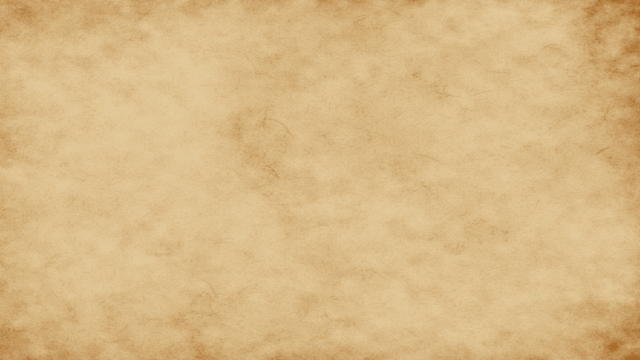
A WebGL 1 fragment shader for this texture:

```glsl
precision highp float;
uniform vec2 u_resolution;

#define PAPER_LIGHT vec3(0.877, 0.771, 0.577)
#define AGE_LINEAR vec3(0.080, 0.130, 0.165)
#define AGE_CURVE vec3(0.036, 0.055, 0.056)
#define BASE_AGE 0.20
#define CLOUD_AMOUNT 0.27
#define FINE_AMOUNT 0.26
#define STAIN_AMOUNT 0.25
#define FIBRE_AMOUNT 0.42
#define CREASE_AMOUNT 0.24
#define GRAIN_AMOUNT 0.30

vec2 hash2(vec2 cell) {
  vec2 k = vec2(dot(cell, vec2(127.1, 311.7)), dot(cell, vec2(269.5, 183.3)));
  return fract(sin(k) * 43758.55);
}

float valueNoise(vec2 p) {
  vec2 cell = floor(p);
  vec2 f = fract(p);
  f = f * f * (3.0 - 2.0 * f);
  float low = mix(hash2(cell).x, hash2(cell + vec2(1.0, 0.0)).x, f.x);
  float high = mix(hash2(cell + vec2(0.0, 1.0)).x, hash2(cell + 1.0).x, f.x);
  return 2.0 * mix(low, high, f.y) - 1.0;
}

// Signed crumbly noise, turned at every octave
float fractalNoise(vec2 p) {
  float sum = 0.0;
  float weight = 0.5;
  for (int i = 0; i < 5; i++) {
    sum += weight * valueNoise(p);
    p = mat2(1.62, 1.18, -1.18, 1.62) * p + vec2(12.3, 5.1);
    weight *= 0.64;
  }
  return sum;
}

// Distance to the nearest scattered point
float cellular(vec2 p) {
  vec2 cell = floor(p);
  float nearest = 2.0;
  for (int y = -1; y <= 1; y++) {
    for (int x = -1; x <= 1; x++) {
      vec2 id = cell + vec2(float(x), float(y));
      nearest = min(nearest, length(id + hash2(id) - p));
    }
  }
  return nearest;
}

// Short curved hairs, at most one per cell
float fibres(vec2 p, float density, float pixel) {
  vec2 cell = floor(p);
  float ink = 0.0;
  for (int y = -1; y <= 1; y++) {
    for (int x = -1; x <= 1; x++) {
      vec2 id = cell + vec2(float(x), float(y));
      vec2 shape = hash2(id + 31.7);
      vec2 look = hash2(id + 77.3);
      vec2 d = p - id - hash2(id);
      float angle = (shape.x - 0.4) * 2.4;
      float c = cos(angle);
      float s = sin(angle);
      d = vec2(c * d.x + s * d.y, c * d.y - s * d.x);
      d.y += (shape.y - 0.5) * 2.2 * d.x * d.x;
      float halfLength = 0.15 + 0.35 * look.y;
      float line = 1.0 - smoothstep(0.2 * pixel, 0.01 + pixel, abs(d.y));
      float taper = 1.0 - smoothstep(0.3 * halfLength, halfLength, abs(d.x));
      ink += line * taper * step(look.x, density) * (0.3 + 0.7 * shape.y);
    }
  }
  return ink;
}

float blob(vec2 p, float x, float y, float radius) {
  vec2 d = (p - vec2(x, y)) / radius;
  return exp(-dot(d, d));
}

void main() {
  vec2 uv = gl_FragCoord.xy / u_resolution;
  float aspect = u_resolution.x / u_resolution.y;
  vec2 p = vec2(uv.x * aspect, uv.y);
  float pixel = 1.0 / u_resolution.y;

  float cloud = fractalNoise(p * vec2(5.0, 7.0) + 1.3);
  float fine = fractalNoise(p * vec2(20.0, 29.0) + 40.0);

  // Broad stains and pale patches with ragged outlines
  vec2 q = p + 0.07 * vec2(cloud, fine);
  float stains = blob(q, 0.69, 0.65, 0.11) + 0.6 * blob(q, 0.37, 0.92, 0.11)
    + 0.8 * blob(q, 0.88, 0.47, 0.10) + 0.5 * blob(q, 0.46, 0.33, 0.10)
    + 0.5 * blob(q, 1.27, 0.40, 0.10) + 0.5 * blob(q, 0.86, 0.82, 0.11)
    + 0.6 * blob(q, 1.11, 0.57, 0.08) + 0.6 * blob(q, 0.04, 0.63, 0.10)
    + 0.8 * blob(q, 1.67, 0.93, 0.12) + 0.4 * blob(q, 0.90, 0.23, 0.11);
  float pale = blob(q, 0.25, 0.65, 0.16) + 0.8 * blob(q, 0.52, 0.81, 0.13)
    + blob(q, 1.39, 0.51, 0.17) + 0.8 * blob(q, 1.04, 0.20, 0.16)
    + 0.8 * blob(q, 0.18, 0.21, 0.15) + 0.8 * blob(q, 1.45, 0.78, 0.17);

  // Browned borders, deepest on the right and in the corners
  float edge = 0.24 * exp(-p.x / 0.065)
    + 0.58 * exp(-(aspect - p.x) / 0.080)
    + 0.52 * exp(-(1.0 - p.y) / 0.050)
    + 0.50 * exp(-p.y / 0.075)
    + 0.28 * blob(p, aspect, 0.0, 0.26)
    + 0.18 * blob(p, aspect, 1.0, 0.24)
    + 0.16 * blob(p, 0.0, 0.0, 0.22)
    + 0.16 * blob(p, 0.0, 1.0, 0.20);
  edge *= 1.0 + 0.5 * cloud + 0.5 * fine;

  // Hairs and broken creases gather where the sheet is worn
  float worn = smoothstep(-0.3, 0.4, cloud + 0.4 * stains);
  vec2 bent = p + 0.010 * vec2(fine, cloud);
  float hairs = fibres(bent * 8.0, 0.40, 8.0 * pixel)
    + 0.7 * fibres(bent * 17.0 + 5.0, 0.42, 17.0 * pixel);
  float ridge = abs(fractalNoise(p * vec2(11.0, 17.0) + 90.0));
  float creases = (1.0 - smoothstep(0.0, 0.09, ridge)) * smoothstep(0.0, 0.4, fine);

  // Sparse pits and paper tooth
  float pits = 1.0 - smoothstep(0.01, 0.04, cellular(p * 8.0 + 3.0));
  pits *= smoothstep(0.1, 0.5, cloud + edge);
  float grain = cellular(p * vec2(125.0, 160.0)) - 0.5;

  float age = BASE_AGE + CLOUD_AMOUNT * cloud + FINE_AMOUNT * fine;
  age += STAIN_AMOUNT * stains * (1.0 + 0.8 * fine) - 0.12 * pale + edge;
  age += (FIBRE_AMOUNT * hairs + CREASE_AMOUNT * creases) * (0.3 + 0.7 * worn);
  age += 0.3 * pits + GRAIN_AMOUNT * grain;
  age = clamp(age, -0.12, 1.6);

  vec3 color = PAPER_LIGHT - AGE_LINEAR * age - AGE_CURVE * age * age;
  gl_FragColor = vec4(color, 1.0);
}
```
